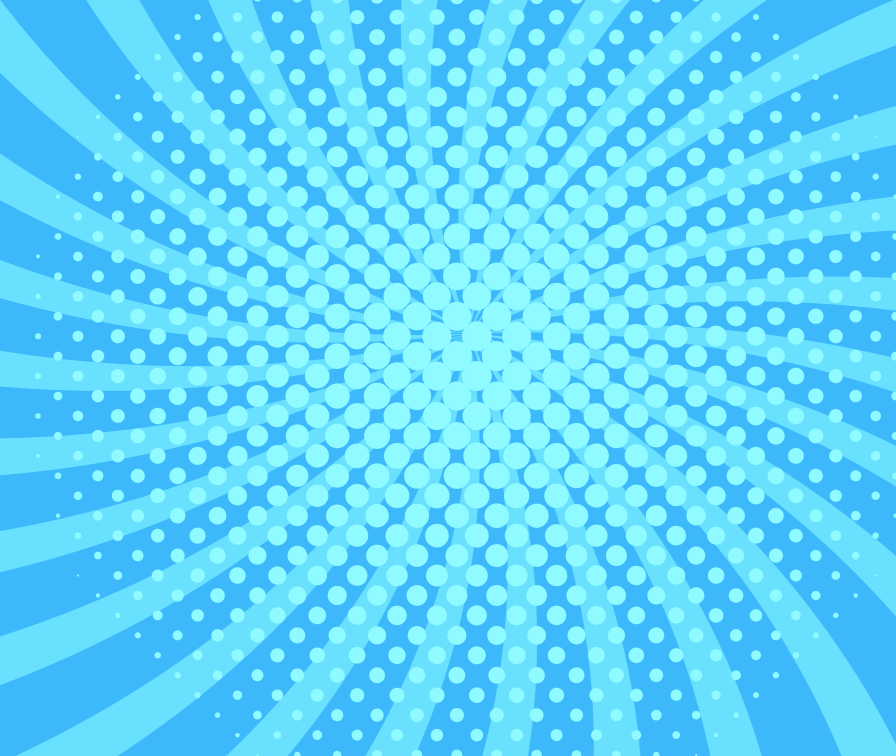
This background is drawn by a WebGL 1 fragment shader. Its source:

```glsl
precision highp float;

uniform vec2 u_resolution;

const float TAU = 6.2831853;

// Antialiased fill of a signed distance, negative inside
float fill(float dist, float pixel) {
    return 1.0 - smoothstep(-0.7 * pixel, 0.7 * pixel, dist);
}

// Evenly spaced curved rays; stretch widens the whole swirl
float swirlRays(vec2 p, float count, float twist, float phase,
                float share, float stretch, float pixel) {
    p.x /= stretch;
    float radius = length(p);
    float turn = atan(p.y, p.x) + twist * radius;
    float offset = abs(fract(turn * count / TAU - phase + 0.5) - 0.5);
    float arc = (offset - 0.5 * share) * TAU / count * radius;
    return fill(arc, pixel);
}

// Diagonal halftone grid; dot area falls linearly with distance
float halftone(vec2 p, float spacing, float maxRadius, float reach, float pixel) {
    vec2 diagonal = vec2(p.x + p.y, p.x - p.y) / (2.0 * spacing);
    vec2 cell = floor(diagonal) + 0.5;
    vec2 dotCenter = vec2(cell.x + cell.y, cell.x - cell.y) * spacing;
    float area = max(1.0 - length(dotCenter) / reach, 0.0);
    float dotRadius = maxRadius * sqrt(area);
    return fill(length(p - dotCenter) - dotRadius, pixel) * step(0.001, area);
}

void main() {
    // Coordinates in canvas heights, centred
    vec2 p = (gl_FragCoord.xy - 0.5 * u_resolution) / u_resolution.y;
    float pixel = 1.0 / u_resolution.y;

    vec3 skyBlue = vec3(0.235, 0.720, 0.985);
    vec3 rayCyan = vec3(0.410, 0.880, 0.995);
    vec3 dotAqua = vec3(0.560, 0.980, 1.000);

    vec2 rayCenter = vec2(0.0278, 0.0586);
    vec2 dotsCenter = vec2(0.0381, 0.0289);

    // Rays first, dots on top
    float rays = swirlRays(p - rayCenter, 28.0, 0.452, 0.448, 0.41, 1.19, pixel);
    float dots = halftone(p - dotsCenter, 0.02638, 0.0202, 0.605, pixel);

    vec3 color = mix(skyBlue, rayCyan, rays);
    color = mix(color, dotAqua, dots);
    gl_FragColor = vec4(color, 1.0);
}
```
